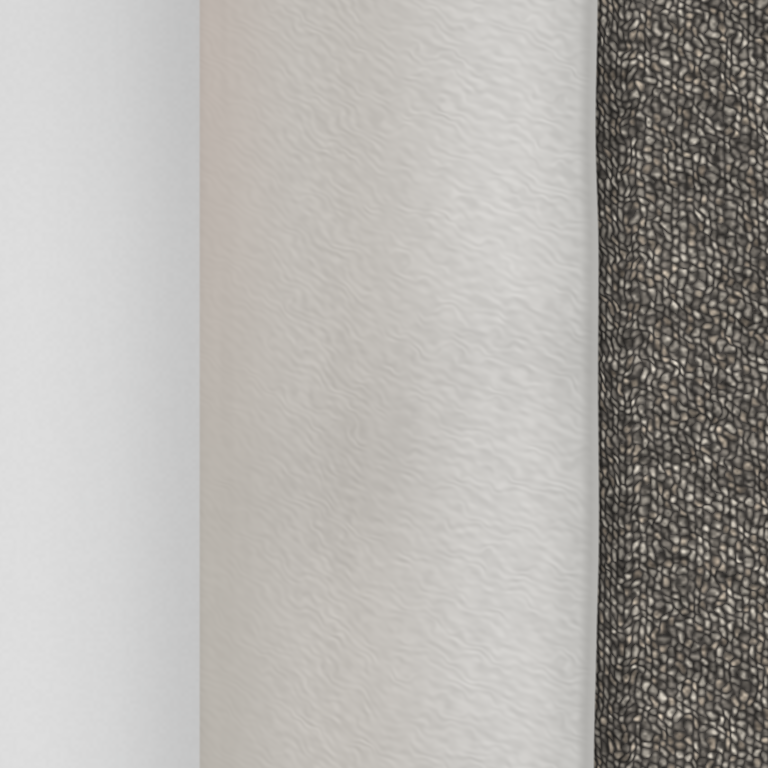
Write a three.js fragment shader that draws this texture.

```glsl
varying vec2 vUv;

float hash(vec2 p) {
  return fract(sin(dot(p, vec2(127.1, 311.7))) * 43758.5453);
}

float noise(vec2 p) {
  vec2 i = floor(p);
  vec2 f = fract(p);
  f = f * f * (3.0 - 2.0 * f);
  float low = mix(hash(i), hash(i + vec2(1.0, 0.0)), f.x);
  float high = mix(hash(i + vec2(0.0, 1.0)), hash(i + vec2(1.0, 1.0)), f.x);
  return mix(low, high, f.y);
}

float fbm(vec2 p) {
  float sum = 0.0;
  float gain = 0.5;
  for (int i = 0; i < 4; i++) {
    sum += gain * noise(p);
    p = p * 2.03 + 17.3;
    gain *= 0.5;
  }
  return sum / 0.9375;
}

vec2 rotate(vec2 p, float angle) {
  float c = cos(angle);
  float s = sin(angle);
  return vec2(c * p.x - s * p.y, s * p.x + c * p.y);
}

float blob(vec2 p, vec2 center, vec2 radius) {
  vec2 d = (p - center) / radius;
  return exp(-dot(d, d));
}

vec3 wallColor(vec2 p) {
  vec3 color = mix(vec3(0.868), vec3(0.832, 0.833, 0.833), smoothstep(0.02, 0.18, p.x));
  color -= 0.060 * smoothstep(0.13, 0.262, p.x);
  color -= 0.018 * smoothstep(0.6, 1.0, p.y);
  return color + 0.012 * (noise(p * 210.0) - 0.5);
}

// Wavy parallel wrinkles, broken up by stretched noise
float wrinkles(vec2 p, float angle, float frequency) {
  vec2 q = rotate(p, angle);
  float phase = 6.2832 * q.y * frequency + 9.0 * noise(p * vec2(34.0, 42.0)) + 4.0 * noise(p * 85.0);
  float streaks = noise(q * vec2(1.0, 2.2) * frequency) - 0.5;
  return 0.24 * sin(phase) * (0.4 + noise(p * 55.0 + 7.0)) + 0.75 * streaks;
}

float leatherGrain(vec2 p) {
  float steep = wrinkles(p, 0.70, 88.0);
  float flatter = wrinkles(p, 0.42, 76.0);
  return mix(steep, flatter, smoothstep(0.40, 0.60, p.x));
}

vec3 leatherColor(vec2 p, float seam) {
  vec3 rim = mix(vec3(0.722, 0.704, 0.676), vec3(0.742, 0.708, 0.680), smoothstep(0.2, 0.9, p.y));
  vec3 color = mix(rim, vec3(0.758, 0.742, 0.720), smoothstep(0.26, 0.40, p.x));
  color = mix(color, vec3(0.804, 0.797, 0.785), smoothstep(0.44, 0.67, p.x));

  // Broad stains and highlights
  color -= 0.026 * blob(p, vec2(0.49, 0.42), vec2(0.09, 0.11));
  color -= 0.018 * blob(p, vec2(0.40, 0.33), vec2(0.10, 0.10));
  color += 0.018 * blob(p, vec2(0.66, 0.70), vec2(0.08, 0.16));
  color -= 0.018 * blob(p, vec2(0.70, 0.54), vec2(0.12, 0.06));
  color += 0.018 * (fbm(p * vec2(9.0, 7.0)) - 0.5);
  color += 0.012 * (noise(p * vec2(120.0, 4.0)) - 0.5) * (1.0 - smoothstep(0.28, 0.36, p.x));

  float grainStrength = mix(0.016, 0.058, smoothstep(0.28, 0.46, p.x));
  float inset = seam - p.x;
  color += grainStrength * leatherGrain(p) * smoothstep(0.0, 0.03, inset);

  // Rounded turn toward the seam
  color -= vec3(0.045, 0.042, 0.042) * (1.0 - smoothstep(0.012, 0.090, inset));
  color -= 0.070 * (1.0 - smoothstep(0.010, 0.026, inset));
  color += 0.022 * (1.0 - smoothstep(0.001, 0.012, inset));
  return color - 0.015 * (1.0 - smoothstep(0.260, 0.268, p.x));
}

// Staggered columns of rounded threads with random tints
vec3 fabricColor(vec2 p, float seam) {
  float depth = max(p.x - seam, 0.0);
  float fold = 1.0 - smoothstep(0.025, 0.055, depth);
  vec2 q = vec2(depth - 0.014 * exp(-depth / 0.024), p.y + 0.5 * depth * fold);
  q += 0.009 * (vec2(noise(p * 48.0), noise(p * 48.0 + 31.0)) - 0.5);
  q += 0.005 * (vec2(noise(p * 110.0 + 5.0), noise(p * 110.0 + 71.0)) - 0.5);
  vec2 grid = q * vec2(96.0, 80.0);
  grid.y += 0.5 * mod(floor(grid.x), 2.0);
  vec2 id = floor(grid);
  vec2 local = fract(grid) - 0.5;
  local.y += 0.25 * local.x;
  float thread = 1.0 - smoothstep(0.08, 0.62, length(local));
  float tint = hash(id);

  vec3 yarn = mix(vec3(0.42, 0.40, 0.375), vec3(0.70, 0.675, 0.63), tint);
  yarn = mix(yarn, vec3(0.60, 0.53, 0.45), 0.4 * step(0.78, hash(id + 53.0)));
  vec3 color = mix(vec3(0.225, 0.215, 0.205), yarn, thread);

  // Slubs, fibres and shading across the fold
  float slub = fbm(p * vec2(16.0, 52.0));
  float fibre = noise(p * vec2(200.0, 220.0));
  color *= 0.85 + 0.38 * slub + 0.50 * (fibre - 0.5);
  color *= 1.0 - 0.16 * fold;
  color *= 1.0 - 0.28 * (1.0 - smoothstep(0.0, 0.008, depth));
  return color;
}

void main() {
  float seam = 0.778 + 0.005 * (noise(vec2(2.0, vUv.y * 6.0)) - 0.5) - 0.004 * (1.0 - smoothstep(0.0, 0.3, vUv.y));
  vec3 color = wallColor(vUv);
  color = mix(color, leatherColor(vUv, seam), smoothstep(0.2580, 0.2620, vUv.x));
  color = mix(color, fabricColor(vUv, seam), smoothstep(seam - 0.002, seam + 0.002, vUv.x));
  gl_FragColor = vec4(color, 1.0);
}
```
